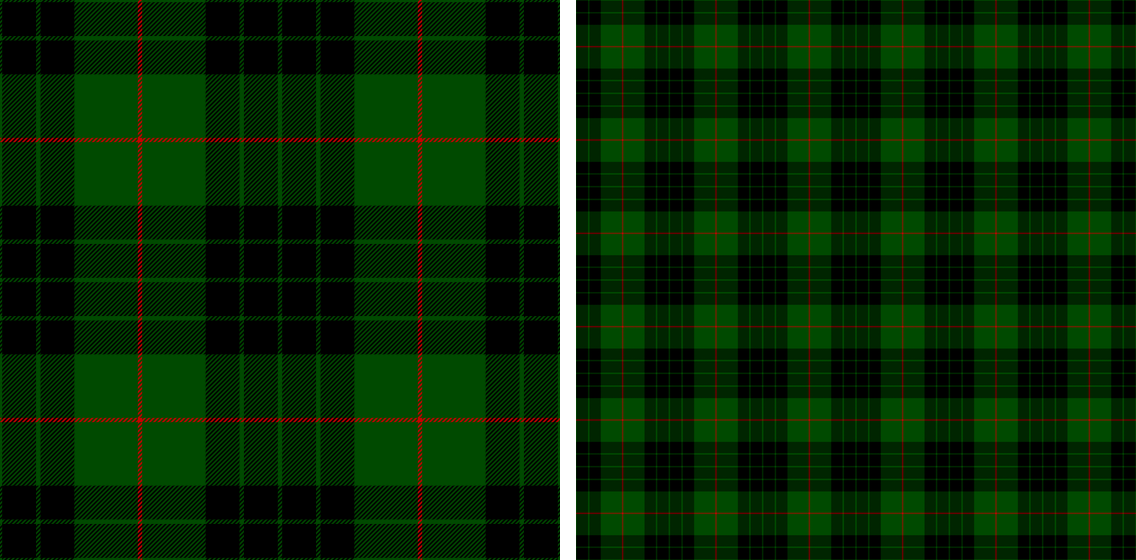
Left, the tile; right, the same tile 3 across and 3 down.
A Shadertoy shader for this pattern:

```glsl
const float REPEATS = 2.0;         // setts across and down
const float SETT_THREADS = 256.0;  // threads in one sett
const float TWILL_THREADS = 4.0;   // threads in one twill diagonal
const float TWILL_PHASE = 0.25;

const vec3 BLACK = vec3(0.0);
const vec3 GREEN = vec3(0.0, 0.29, 0.0);
const vec3 RED = vec3(0.79, 0.0, 0.0);

// Coverage of the region below an edge, softened over one pixel
float below(float value, float edge, float pixel) {
    return clamp((edge - value) / pixel + 0.5, 0.0, 1.0);
}

// Stripe sequence, mirrored about the red line in the middle of the sett
vec3 settColor(float thread, float pixel) {
    float fromRed = abs(mod(thread, SETT_THREADS) - 0.5 * SETT_THREADS);
    float greenBand = below(fromRed, 60.0, pixel);
    float thinLine = below(abs(fromRed - 93.0), 2.0, pixel);
    float borderLine = 1.0 - below(fromRed, 126.0, pixel);
    vec3 color = mix(BLACK, GREEN, max(greenBand, max(thinLine, borderLine)));
    return mix(color, RED, below(fromRed, 2.0, pixel));
}

// Two-over, two-under diagonal: 1 where the warp lies on top
float twill(vec2 thread, float pixel) {
    float diagonal = mod(thread.x - thread.y + TWILL_PHASE, TWILL_THREADS);
    float quarter = 0.25 * TWILL_THREADS;
    float inside = quarter - abs(diagonal - quarter);
    // The last quarter wraps around to the next diagonal
    inside = max(inside, diagonal - TWILL_THREADS);
    return smoothstep(-pixel, pixel, inside);
}

void mainImage(out vec4 fragColor, in vec2 fragCoord) {
    float threadCount = REPEATS * SETT_THREADS;
    vec2 thread = fragCoord / iResolution.xy * threadCount;
    vec2 pixel = threadCount / iResolution.xy;

    // Vertical warp and horizontal weft share the same sett
    vec3 warp = settColor(thread.x, pixel.x);
    vec3 weft = settColor(thread.y, pixel.y);
    float warpOnTop = twill(thread, max(pixel.x, pixel.y));

    fragColor = vec4(mix(weft, warp, warpOnTop), 1.0);
}
```
